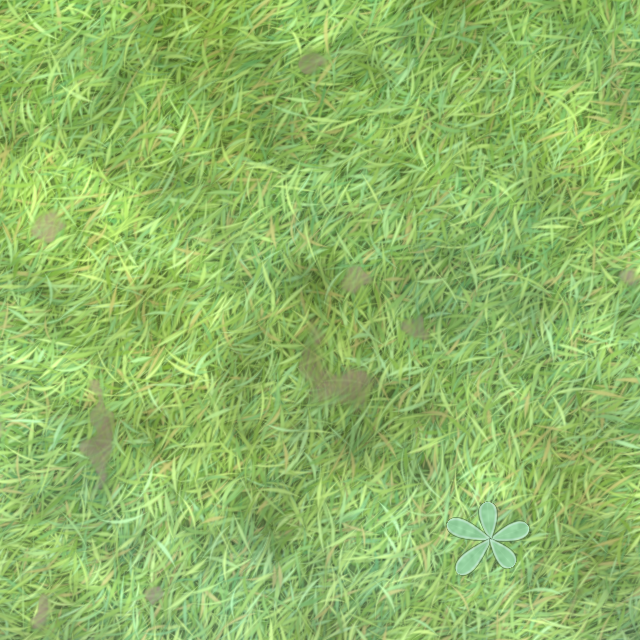
Give the GLSL for this texture, as a WebGL 1 fragment shader.

```glsl
precision highp float;
// Soft, sunlit lawn of fine tangled grass blades with small bare spots and one pale rosette weed.
uniform vec2 u_resolution;

#define LAYERS 26
#define CELL 0.043
#define HALF_LENGTH 0.035
#define HALF_WIDTH 0.0027
#define SOFTNESS 0.0025
#define SPREAD 1.6
#define STRAW_SHARE 0.08
#define GROUND vec3(0.38, 0.50, 0.26)
#define DEEP_GREEN vec3(0.40, 0.60, 0.27)
#define PALE_GREEN vec3(0.74, 0.90, 0.58)
#define SOIL vec3(0.58, 0.56, 0.45)
#define WEED_CENTRE vec2(0.766, 0.157)

vec4 hash4(vec2 p) {
  vec4 q = fract(p.xyxy * vec4(0.1031, 0.1030, 0.0973, 0.1099));
  q += dot(q, q.wzxy + 33.33);
  return fract((q.xxyz + q.yzzw) * q.zywx);
}

float noise(vec2 p) {
  vec2 i = floor(p), f = fract(p);
  f = f * f * (3.0 - 2.0 * f);
  float low = mix(hash4(i).x, hash4(i + vec2(1.0, 0.0)).x, f.x);
  float high = mix(hash4(i + vec2(0.0, 1.0)).x, hash4(i + 1.0).x, f.x);
  return mix(low, high, f.y);
}

mat2 rotation(float a) {
  float c = cos(a), s = sin(a);
  return mat2(c, s, -s, c);
}

// Signed edge distance of a curved blade lying along x, tapered at both ends.
float bladeEdge(vec2 q, float halfLength, float halfWidth, float bend) {
  float s = q.x / halfLength;
  return abs(q.y + bend * halfLength * s * s) - halfWidth * (1.0 - s * s);
}

vec3 bladeColor(vec4 r, float depth) {
  float tone = clamp(0.75 * r.x + 0.25 * r.y + 0.3 * depth - 0.18, 0.0, 1.0);
  vec3 color = mix(DEEP_GREEN, PALE_GREEN, tone);
  color += mix(vec3(0.03, 0.005, -0.05), vec3(-0.05, -0.01, 0.06), r.z * r.z);
  vec3 straw = vec3(0.73, 0.71, 0.45);
  return mix(color, straw, 0.8 * step(1.0 - STRAW_SHARE, r.w));
}

// Drifts, clumps and tufts of shade, with a darker band up the middle.
vec3 shade(vec3 color, vec2 p) {
  vec2 warped = rotation(0.6) * p + 0.02 * vec2(noise(p * 23.0), noise(p * 23.0 + 50.0));
  float drift = noise(warped * 4.5 + 21.0) - 0.5;
  float clump = noise(warped * 12.0 + 60.0) - 0.5;
  float tuft = noise(warped * 28.0 + 90.0) - 0.5;
  float band = exp(-20.0 * (p.x - 0.54) * (p.x - 0.54));
  color *= 1.10 + 0.22 * drift + 0.23 * clump + 0.20 * tuft - 0.07 * band;
  // Yellower at the top, paler at the bottom.
  float hue = noise(warped * 7.0 + 40.0) - 0.5;
  color += vec3(0.01, 0.0, 0.08) * (0.5 - p.y) + vec3(-0.03, 0.0, 0.07) * hue;
  return color;
}

vec3 lawn(vec2 p, float soft) {
  vec2 ragged = p + 0.03 * vec2(noise(p * 40.0), noise(p * 40.0 + 70.0));
  float soil = smoothstep(0.88, 0.95, noise(ragged * 12.0 + 4.0));
  vec3 color = mix(GROUND * (0.9 + 0.2 * noise(p * 70.0)), SOIL, soil);
  float lean = mix(0.6, 1.0, p.x) + 0.25 * (p.y - 0.5) + 1.2 * (noise(p * 4.0 + 9.0) - 0.5);

  for (int layer = 0; layer < LAYERS; layer++) {
    float id = float(layer);
    float depth = id / float(LAYERS - 1);
    mat2 turn = rotation(id * 1.7);
    vec2 grid = turn * p / CELL + id * 17.3;
    for (int j = -1; j <= 1; j++) {
      for (int i = -1; i <= 1; i++) {
        vec2 cell = floor(grid) + vec2(float(i), float(j));
        vec4 shape = hash4(cell + id * 31.7);
        vec4 tint = hash4(cell + id * 47.1 + 211.0);
        // Multiplying on the left applies the inverse turn.
        vec2 offset = ((grid - cell - shape.xy) * CELL) * turn;
        float angle = lean + SPREAD * (shape.z + tint.w - 1.0);
        vec2 q = offset * rotation(angle);
        float len = HALF_LENGTH * mix(0.45, 0.95, shape.w);
        float wide = HALF_WIDTH * mix(0.6, 1.25, tint.x);
        float edge = bladeEdge(q, len, wide, 0.4 * (tint.y - 0.5));
        float mask = 1.0 - smoothstep(-soft, soft, edge);
        float shadow = 1.0 - smoothstep(0.0, 0.006, edge);
        vec4 r = vec4(tint.z, shape.w, fract(shape.z * 7.3), fract(tint.x * 13.7));
        float cover = 1.0 - 0.8 * soil;
        color *= 1.0 - 0.055 * shadow * cover;
        color = mix(color, bladeColor(r, depth), 0.9 * mask * cover);
      }
    }
  }
  return shade(color, p);
}

// Five rounded leaves with a frosted rim and a thin dark outline.
vec3 addWeed(vec3 color, vec2 p, float soft) {
  for (int i = 0; i < 5; i++) {
    float k = float(i);
    vec4 vary = hash4(vec2(k, 5.0));
    vec2 q = (p - WEED_CENTRE) * rotation(0.2 + 1.2566 * k + 0.4 * (vary.y - 0.5));
    float reach = 0.055 + 0.022 * vary.x;
    float s = clamp(q.x / reach, 0.0, 1.0);
    float wide = 0.032 * sqrt(s * (1.0 - s)) * (0.3 + 0.9 * s);
    float past = max(max(-q.x, q.x - reach), 0.0);
    float edge = length(vec2(past, max(abs(q.y) - wide, 0.0))) + min(abs(q.y) - wide, 0.0);
    float fill = 1.0 - smoothstep(-soft, soft, edge);
    float outline = 1.0 - smoothstep(0.0, soft, abs(edge - 0.0012));
    float rim = smoothstep(-0.005, -0.001, edge);
    vec3 leaf = mix(vec3(0.58, 0.81, 0.61), vec3(0.72, 0.88, 0.77), rim);
    leaf += 0.1 * (noise(p * 160.0) - 0.5) + 0.03 * exp(-abs(q.y) * 900.0);
    color = mix(color, vec3(0.30, 0.42, 0.28), 0.6 * outline);
    color = mix(color, leaf, fill);
  }
  return color;
}

void main() {
  float side = min(u_resolution.x, u_resolution.y);
  vec2 p = gl_FragCoord.xy / side;
  float pixel = 1.0 / side;
  vec3 color = lawn(p, max(SOFTNESS, pixel));
  color = addWeed(color, p, max(0.0012, pixel));
  gl_FragColor = vec4(clamp(color, 0.0, 1.0), 1.0);
}
```
